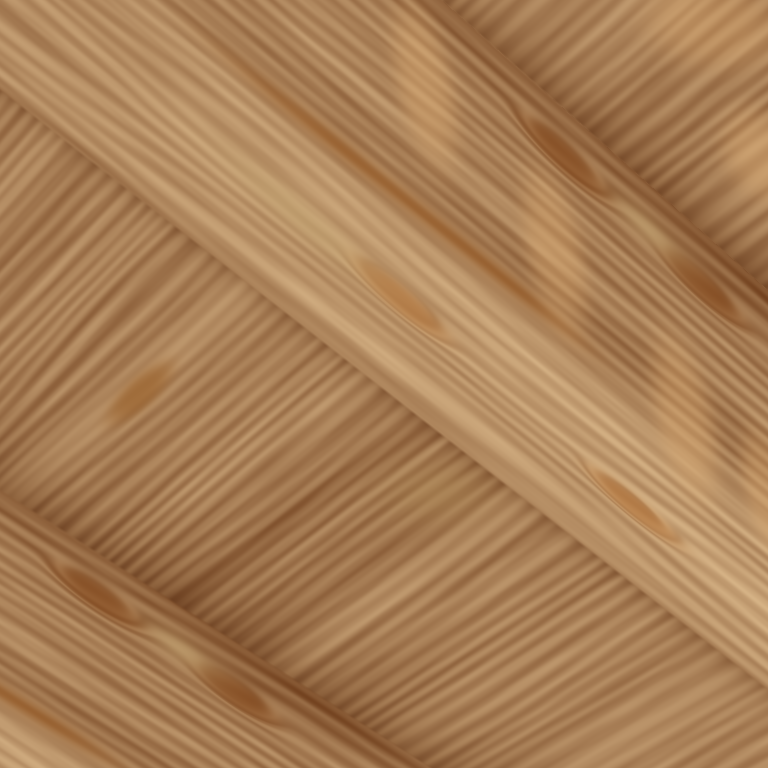
This texture is drawn by a WebGL 1 fragment shader. Its source:

```glsl
precision highp float;
// Warm timber: two slanted beams cross panels of fanned boards.
// Each surface has its own along/across coordinates; warped noise stripes
// give the grain, and soft blobs add knots, shade and patches of sun.
uniform vec2 u_resolution;

float hash(vec2 p) {
    return fract(sin(dot(p, vec2(127.1, 311.7))) * 43758.5453);
}

float noise(vec2 p) {
    vec2 i = floor(p), f = fract(p);
    f = f * f * (3.0 - 2.0 * f);
    return mix(mix(hash(i), hash(i + vec2(1.0, 0.0)), f.x),
               mix(hash(i + vec2(0.0, 1.0)), hash(i + vec2(1.0, 1.0)), f.x), f.y);
}

float blob(vec2 p, vec2 center, vec2 radius) {
    vec2 d = (p - center) / radius;
    return exp(-dot(d, d));
}

// Flat-topped blob with a leaning axis
float patchMask(vec2 p, vec2 center, vec2 radius, float lean) {
    vec2 d = p - center;
    d.x -= lean * d.y;
    d /= radius;
    float r = dot(d, d);
    return exp(-r * r);
}

float band(float x, float center, float width) {
    float d = (x - center) / width;
    return exp(-d * d);
}

// Signed grain lines; along is stretched, across counts the rings.
float grain(float along, float across, float seed) {
    float wobble = noise(vec2(along * 3.0, across * 0.35 + seed));
    float rings = sin(6.2832 * (across + 1.1 * wobble));
    float strength = 0.45 + 0.75 * noise(vec2(along * 2.0 + seed, across * 0.5));
    float streaks = noise(vec2(along * 4.0, across * 1.3 + seed)) - 0.5;
    float fibres = noise(vec2(along * 20.0, across * 4.0 + seed)) - 0.5;
    return rings * strength * 0.5 + streaks * 0.7 + fibres * 0.35;
}

vec3 woodTone(float t) {
    return mix(vec3(0.43, 0.235, 0.10), vec3(0.82, 0.68, 0.505), clamp(t, 0.0, 1.1));
}

// Boards radiate from a far pole; q is the angle around it.
vec3 panel(vec2 p, float q, float along) {
    float g = grain(along, q * 165.0, 7.0);
    float pale = band(q, 0.746, 0.009) + 0.8 * band(q, 0.620, 0.006)
               + 0.7 * band(q, 0.521, 0.008);
    float dark = band(q, 0.667, 0.003) + 0.7 * band(q, 0.822, 0.007)
               + 0.5 * band(q, 0.605, 0.003);
    float t = 0.57 + 0.27 * g * (1.0 - 0.5 * min(pale, 1.0)) + 0.17 * pale - 0.14 * dark;
    t += 0.14 * (noise(vec2(q * 30.0, along * 1.5)) - 0.5);
    vec3 color = woodTone(t);
    float knot = patchMask(vec2(along, q), vec2(3.235, 0.743), vec2(0.055, 0.006), 0.0);
    color = mix(color, vec3(0.60, 0.38, 0.17), 0.7 * knot);
    float olive = blob(p, vec2(0.57, 0.64), vec2(0.07, 0.04));
    return mix(color, vec3(0.69, 0.55, 0.34), 0.4 * olive);
}

// v runs from the lower edge (0) to the upper edge (1) of a beam.
vec3 beam(float x, float v) {
    vec2 s = vec2(x, v);
    float sideKnots = patchMask(s, vec2(0.735, 0.885), vec2(0.06, 0.04), 0.0)
                    + patchMask(s, vec2(0.915, 0.865), vec2(0.055, 0.038), 0.0);
    float lowKnots = patchMask(s, vec2(0.52, 0.235), vec2(0.062, 0.035), 0.0)
                   + patchMask(s, vec2(0.825, 0.19), vec2(0.06, 0.03), 0.0);
    float paleSpots = blob(s, vec2(0.845, 0.89), vec2(0.045, 0.035))
                    + blob(s, vec2(0.39, 0.24), vec2(0.10, 0.045));
    float side = smoothstep(0.34, 0.48, v);
    float rings = v * 24.0 + 1.3 * (sideKnots + lowKnots);
    float g = grain(x, rings, 31.0);
    float t = mix(0.78, 0.59, side) + mix(0.25, 0.27, side) * g;
    t += 0.20 * (noise(vec2(x * 2.0, v * 9.0)) - 0.5);
    t -= 0.27 * smoothstep(0.83, 1.0, v) + 0.22 * band(v, 0.0, 0.02);
    vec3 color = woodTone(t);

    float streak = band(v, 0.47 + 0.05 * (x - 0.5), 0.023)
                 * smoothstep(0.20, 0.45, x) * (1.0 - smoothstep(0.66, 0.82, x));
    color = mix(color, vec3(0.58, 0.35, 0.15), 0.72 * streak);
    color = mix(color, vec3(0.51, 0.28, 0.11), 0.72 * min(sideKnots, 1.0));
    color = mix(color, vec3(0.70, 0.46, 0.24), 0.72 * min(lowKnots, 1.0));
    return mix(color, vec3(0.77, 0.65, 0.45), 0.55 * min(paleSpots, 1.0));
}

void main() {
    vec2 p = gl_FragCoord.xy / u_resolution;
    p.y = 1.0 - p.y; // measure downward from the top edge

    // Beam edges as heights at this x
    float lowerEdge = 0.117 + 0.781 * p.x;
    float upperEdge = -0.512 + 0.890 * p.x;
    float cornerEdge = 0.638 + 0.645 * p.x;

    // Boards, with the upper panel using another stretch of grain
    vec2 ray = vec2(p.x + 2.2, 2.7 - p.y);
    float above = smoothstep(-0.003, 0.003, upperEdge - p.y);
    float q = atan(ray.y, ray.x) + 0.37 * step(p.y, upperEdge);
    vec3 color = panel(p, q, length(ray));

    // Contact shade along the beams
    float shade = 0.28 * exp(-max(cornerEdge - p.y, 0.0) / 0.055)
                + 0.17 * exp(-max(p.y - lowerEdge, 0.0) / 0.015);
    shade = mix(shade, 0.30 * exp(-max(upperEdge - p.y, 0.0) / 0.05), above);
    color *= 1.0 - shade * vec3(0.75, 1.05, 1.35);

    // Beams
    float mainV = (lowerEdge - p.y) / (lowerEdge - upperEdge);
    float mainMask = smoothstep(-0.003, 0.003, lowerEdge - p.y) * (1.0 - above);
    color = mix(color, beam(p.x, mainV), mainMask);
    float cornerV = 1.0 - (p.y - cornerEdge) / 0.5;
    float cornerMask = smoothstep(-0.003, 0.003, p.y - cornerEdge);
    color = mix(color, beam(p.x + 0.608, cornerV), cornerMask);

    // Sun on the main beam and the upper panel
    float sun = 0.0;
    for (int i = 0; i < 3; i++) {
        vec2 center = vec2(0.553, 0.11) + float(i) * vec2(0.169, 0.217);
        sun += patchMask(p, center, vec2(0.037, 0.105), 0.2);
    }
    sun += patchMask(p, vec2(1.0, 0.64), vec2(0.03, 0.08), 0.2);
    sun += above * (patchMask(p, vec2(0.93, 0.03), vec2(0.09, 0.06), 0.2)
                  + patchMask(p, vec2(0.99, 0.20), vec2(0.05, 0.06), 0.2));
    color = mix(color, color * 0.6 + vec3(0.38, 0.30, 0.20), 0.75 * min(sun, 1.0));
    gl_FragColor = vec4(color, 1.0);
}
```
